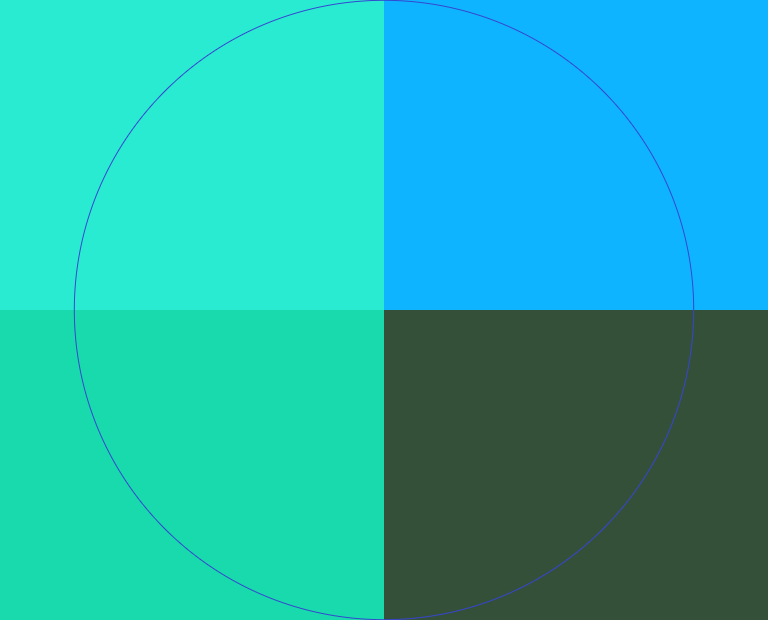
Write a Shadertoy shader that draws this background.

```glsl
// Four flat colour quadrants crossed by a thin blue circle as tall as the canvas.

const vec3 TURQUOISE = vec3(0.162, 0.922, 0.825);
const vec3 SKY_BLUE = vec3(0.055, 0.706, 1.0);
const vec3 SEA_GREEN = vec3(0.094, 0.855, 0.675);
const vec3 DARK_OLIVE = vec3(0.205, 0.314, 0.220);
const vec3 LINE_BLUE = vec3(0.21, 0.27, 0.82);

const float CIRCLE_RADIUS = 0.4995;
const float LINE_WIDTH = 0.0016;

// Coverage of the positive side of an edge, smoothed over one pixel.
float coverage(float dist, float pixel) {
    return clamp(dist / pixel + 0.5, 0.0, 1.0);
}

// Background split at the origin into four colours.
vec3 quadrants(vec2 p, float pixel) {
    float right = coverage(p.x, pixel);
    float upper = coverage(p.y, pixel);
    vec3 lowerRow = mix(SEA_GREEN, DARK_OLIVE, right);
    vec3 upperRow = mix(TURQUOISE, SKY_BLUE, right);
    return mix(lowerRow, upperRow, upper);
}

// Coverage of a circular outline centred on the origin.
float ring(vec2 p, float radius, float width, float pixel) {
    float dist = abs(length(p) - radius);
    return coverage(0.5 * width - dist, pixel);
}

void mainImage(out vec4 fragColor, in vec2 fragCoord) {
    // Centred coordinates, one unit per canvas height.
    float pixel = 1.0 / iResolution.y;
    vec2 p = (fragCoord - 0.5 * iResolution.xy) * pixel;

    vec3 color = quadrants(p, pixel);
    float outline = ring(p, CIRCLE_RADIUS, LINE_WIDTH, pixel);
    fragColor = vec4(mix(color, LINE_BLUE, outline), 1.0);
}
```
